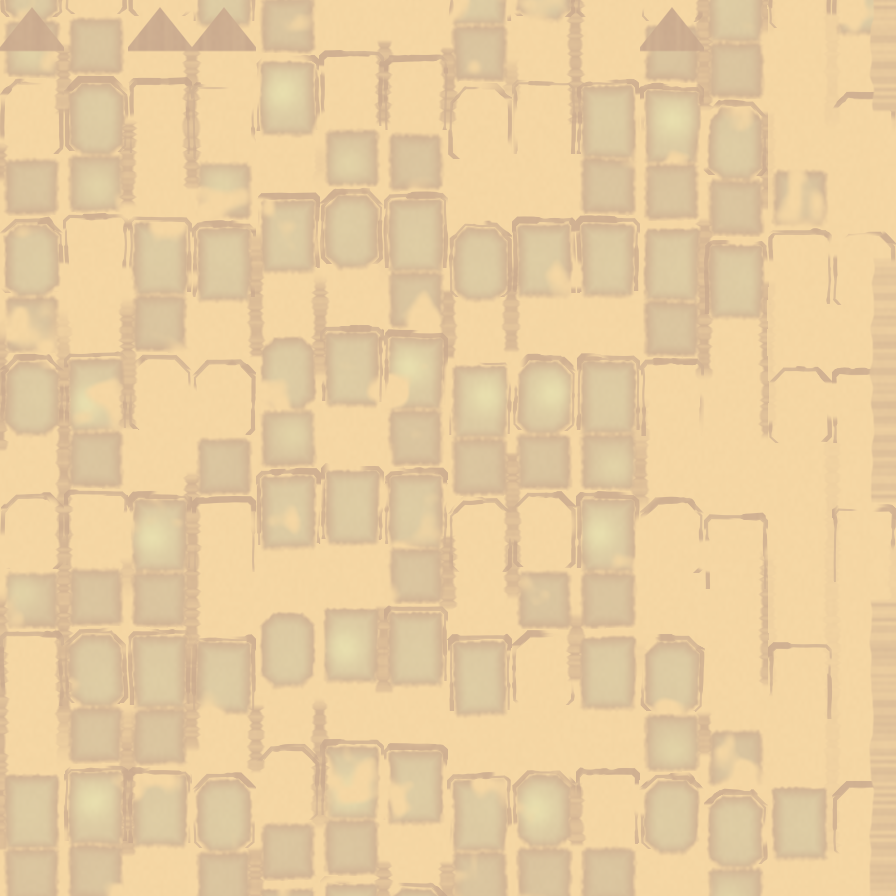
This texture is drawn by a three.js fragment shader. Its source:

```glsl
varying vec2 vUv;

#define GRID vec2(14.0, 6.5)
#define SAND vec3(0.96, 0.84, 0.64)
#define PANE vec3(0.865, 0.79, 0.635)
#define GLOW vec3(0.91, 0.87, 0.68)
#define RIM vec3(0.825, 0.705, 0.58)
#define BROWN vec3(0.795, 0.67, 0.56)
#define UPPER_SHARE 0.66
#define LOWER_SHARE 0.42
#define SOFT 0.0014

float hash(vec2 p) {
  vec3 q = fract(vec3(p.xyx) * 0.1031);
  q += dot(q, q.yzx + 33.33);
  return fract((q.x + q.y) * q.z);
}

float noise(vec2 p) {
  vec2 i = floor(p), f = fract(p);
  f = f * f * (3.0 - 2.0 * f);
  return mix(mix(hash(i), hash(i + vec2(1.0, 0.0)), f.x),
             mix(hash(i + vec2(0.0, 1.0)), hash(i + 1.0), f.x), f.y);
}

float fbm(vec2 p) {
  return 0.55 * noise(p) + 0.3 * noise(p * 2.1 + 7.0) + 0.15 * noise(p * 4.3 + 19.0);
}

// Box with clipped corners
float clippedBox(vec2 p, vec2 halfSize, float corner) {
  vec2 a = abs(p);
  vec2 d = a - halfSize;
  float box = length(max(d, 0.0)) + min(max(d.x, d.y), 0.0);
  return max(box, (d.x + d.y + corner) * 0.7071);
}

float band(float d, float middle, float halfWidth) {
  return 1.0 - smoothstep(halfWidth, halfWidth + SOFT, abs(d - middle));
}

// Shaded pane with a dark rim and a pale heart
vec3 paneColor(float d, vec2 p, vec2 id) {
  vec3 c = mix(RIM, PANE, smoothstep(0.0, 0.018, -d + 0.002));
  vec2 heart = p - 0.02 * (vec2(hash(id + 3.1), hash(id + 8.7)) - 0.5);
  float strength = 0.15 + 0.85 * step(0.78, hash(id + 5.5));
  return mix(c, GLOW, strength * exp(-dot(heart, heart) * 2600.0));
}

void main() {
  vec2 uv = vUv;
  vec2 wobble = vec2(fbm(uv * 23.0), fbm(uv * 23.0 + 50.0)) - 0.5;
  vec2 p = uv + wobble * 0.004;

  // Columns slide up or down in small groups
  float column = floor(p.x * GRID.x);
  float slide = 0.4 * (hash(vec2(floor(column / 3.5), 4.0)) - 0.5)
              + 0.08 * hash(vec2(column, 9.0));
  vec2 cell = vec2(p.x, p.y) * GRID + vec2(0.0, slide);
  vec2 id = floor(cell);
  vec2 f = fract(cell);
  float sparse = mix(1.0, 0.2, step(0.84, (id.x + 0.5) / GRID.x));
  float grain = noise(uv * vec2(260.0, 190.0)) - 0.5;
  vec3 color = SAND;

  // Streaked smears in the gutters
  float gutter = abs(fract(cell.x + 0.5) - 0.5) / GRID.x;
  float gutterId = floor(cell.x + 0.5);
  float streak = noise(vec2(gutterId * 7.0, uv.y * 300.0));
  float smear = smoothstep(0.56, 0.62, noise(vec2(gutterId * 5.3, uv.y * 11.0)));
  smear *= 1.0 - smoothstep(0.0, 0.004, gutter - 0.003 - 0.005 * streak);
  color = mix(color, mix(BROWN, SAND, 0.25 + 0.35 * streak), smear * sparse);

  // Lower pane, darker and faded below
  vec2 lowP = (f - vec2(0.5, 0.21)) / GRID;
  float lowD = clippedBox(lowP, vec2(0.0295, 0.031), 0.004);
  float lowMask = 1.0 - smoothstep(-0.004, 0.003, lowD + grain * 0.002);
  float lowWear = smoothstep(0.3, 0.46, fbm(uv * 17.0 + 31.0) + 0.5 * f.y);
  lowMask *= lowWear * step(hash(id + 61.0), LOWER_SHARE * sparse);
  color = mix(color, mix(paneColor(lowD, lowP, id + 40.0), RIM, 0.28), lowMask);

  // Upper pane, partly rubbed away
  vec2 upP = (f - vec2(0.5, 0.67)) / GRID;
  float clip = 0.003 + 0.011 * step(0.6, hash(id + 23.0));
  float upD = clippedBox(upP, vec2(0.030, 0.0415), clip);
  float blur = mix(0.007, 0.0025, smoothstep(-0.04, -0.02, upP.y));
  float upMask = 1.0 - smoothstep(-blur, 0.002, upD + grain * 0.002);
  float wear = smoothstep(0.3, 0.44, fbm(uv * 16.0 + 11.0) + 0.12 * f.y);
  upMask *= wear * step(hash(id + 17.0), UPPER_SHARE * sparse);
  color = mix(color, paneColor(upD, upP, id), upMask);

  // Ragged outline: thin sides and a thicker cap
  float framed = step(hash(id + 71.0), 0.8);
  float broken = smoothstep(0.42, 0.56, fbm(uv * 38.0 + 5.0));
  float sides = band(upD, 0.0025, 0.0005 + 0.0012 * broken);
  sides *= step(-0.035, upP.y) * smoothstep(0.34, 0.5, noise(uv * 29.0 + 80.0));
  float cap = band(upD, 0.0045, 0.0012 + 0.0018 * broken);
  cap *= smoothstep(0.030, 0.034, upP.y) * smoothstep(0.3, 0.45, noise(uv * 21.0 + 90.0));
  color = mix(color, mix(RIM, BROWN, broken), framed * max(sides * 0.75, cap * 0.85));

  // Roof shapes along the top
  float roofX = (fract(uv.x * GRID.x) - 0.5) / GRID.x;
  float roofKind = hash(vec2(floor(uv.x * GRID.x), 137.0));
  float peak = uv.y - 0.992 + abs(roofX) * 1.25;
  float flare = (abs(roofX) - 0.024 - 0.2 * (uv.y - 0.94)) * 1.5;
  float roof = max(roofKind < 0.2 ? peak : flare, 0.943 - uv.y);
  float roofMask = (1.0 - smoothstep(-SOFT, SOFT, roof)) * step(roofKind, 0.36);
  float ribs = noise(vec2(uv.x * 210.0, 3.0));
  color = mix(color, mix(BROWN, RIM, ribs * 0.7), roofMask);

  // Streaked scraps at the right border
  float scrap = smoothstep(0.975, 0.978, uv.x + 0.006 * noise(vec2(uv.y * 60.0, 2.0)));
  scrap *= smoothstep(0.52, 0.56, noise(vec2(4.0, uv.y * 13.0)));
  float lines = noise(vec2(uv.x * 6.0, uv.y * 240.0));
  color = mix(color, mix(RIM, SAND, 0.3 + 0.5 * lines), scrap);

  gl_FragColor = vec4(color + grain * 0.008, 1.0);
}
```
